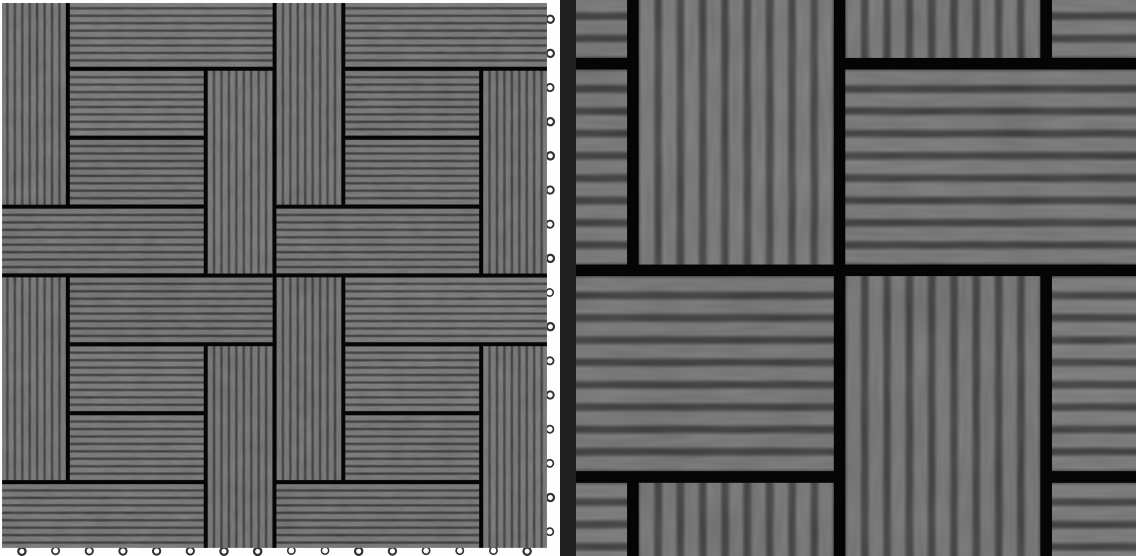
Left, the full canvas; right, a detail of the centre.
A Shadertoy shader for this pattern:

```glsl
float hash(vec2 p) {
    p = fract(p * vec2(0.1731, 0.3179));
    p += dot(p, p.yx + 21.37);
    return fract(p.x * p.y * 91.7);
}

float gradientNoise(vec2 p) {
    vec2 cell = floor(p), f = fract(p);
    vec2 w = f * f * f * (f * (f * 6.0 - 15.0) + 10.0);
    float corner[4];
    for (int i = 0; i < 4; i++) {
        vec2 o = vec2(i & 1, i >> 1);
        float angle = 6.2832 * hash(cell + o + 57.0);
        corner[i] = dot(vec2(cos(angle), sin(angle)), f - o);
    }
    return mix(mix(corner[0], corner[1], w.x), mix(corner[2], corner[3], w.x), w.y);
}

// Bounds of the plank covering a cell of the 4 x 4 tile: xy = corner, zw = size
vec4 plankBounds(vec2 c) {
    if (c.x < 0.5 && c.y < 2.5) return vec4(0, 0, 1, 3);
    if (c.x > 2.5 && c.y > 0.5) return vec4(3, 1, 1, 3);
    if (c.y < 0.5) return vec4(1, 0, 3, 1);
    if (c.y > 2.5) return vec4(0, 3, 3, 1);
    return vec4(1, c.y, 2, 1);
}

// Row of sixteen connector loops along one outer edge
float loopRow(float along, float outward, float spacing) {
    float k = clamp(floor(along / spacing), -8.0, 7.0);
    float wobble = hash(vec2(k + 20.0, spacing * 90.0)) - 0.5;
    vec2 q = vec2(along - (k + 0.5) * spacing, outward - 4.0 - 0.012 * wobble);
    return abs(length(q) - 0.052) - 0.014 - 0.006 * wobble;
}

vec3 deckColor(vec2 p, float px) {
    vec2 tile = floor(p / 4.0);
    vec2 inTile = p - tile * 4.0;
    vec4 plank = plankBounds(floor(inTile));
    vec2 local = inTile - plank.xy;
    bool upright = plank.w > plank.z;
    vec2 grain = upright ? local.yx : local;
    float seed = hash(plank.xy + tile * 7.0 + 31.0);

    // Nine ribs parted by soft grooves
    float rib = (grain.y - 0.5) / 0.108;
    float fromGroove = abs(fract(rib) - 0.5);
    float soft = max(0.13, px / 0.108 * 0.7);
    float groove = 1.0 - smoothstep(0.17 - soft, 0.17 + soft, fromGroove);
    float shade = mix(0.478, upright ? 0.29 : 0.27, groove);

    // Brushed grain, blotches and plank tone
    shade += 0.035 * gradientNoise(grain * vec2(5.0, 38.0) + seed * 90.0);
    shade += 0.025 * gradientNoise(p * 3.0 + 40.0);
    shade += 0.02 * (seed - 0.5);

    // Black gaps around each plank
    vec2 inset = min(local, plank.zw - local);
    float edge = min(inset.x, inset.y) - 0.028;
    return vec3(mix(0.02, shade, smoothstep(-px * 0.6, px * 0.6, edge)));
}

void mainImage(out vec4 fragColor, in vec2 fragCoord) {
    // One unit is a plank width; y runs downward from the deck centre
    float px = 8.072 / iResolution.y;
    vec2 p = (fragCoord - vec2(0.4902, 0.5046) * iResolution.xy) * px;
    p.y = -p.y;

    float loops = min(loopRow(p.y, p.x, 0.496), loopRow(p.x, p.y, 0.489));
    vec3 color = mix(vec3(0.2), vec3(0.995), smoothstep(-px * 0.6, px * 0.6, loops));

    float slab = max(abs(p.x), abs(p.y)) - 3.955;
    color = mix(deckColor(p, px), color, smoothstep(-px * 0.6, px * 0.6, slab));
    fragColor = vec4(color, 1.0);
}
```
